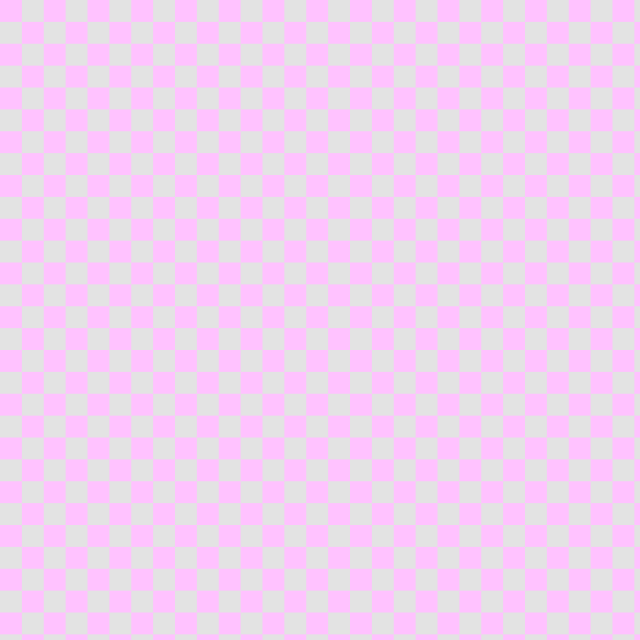
Write a Shadertoy shader that draws this pattern.

```glsl
const float CELLS_PER_CANVAS = 512.0 / 17.5;
const vec3 PINK = vec3(1.0, 0.76, 1.0);
const vec3 GREY = vec3(0.89);

// Integral of a square wave that is +1 on even cells and -1 on odd cells
vec2 squareWaveIntegral(vec2 p) {
    return 1.0 - abs(mod(p, 2.0) - 1.0);
}

// Checkerboard averaged over a box of the given width: +1 even, -1 odd
float filteredChecker(vec2 p, float width) {
    vec2 halfBox = vec2(0.5 * width);
    vec2 wave = (squareWaveIntegral(p + halfBox) - squareWaveIntegral(p - halfBox)) / width;
    return wave.x * wave.y;
}

void mainImage(out vec4 fragColor, in vec2 fragCoord) {
    // Cells are counted from the upper left corner
    float cellsPerPixel = CELLS_PER_CANVAS / iResolution.y;
    vec2 cell = vec2(fragCoord.x, iResolution.y - fragCoord.y) * cellsPerPixel;

    float checker = filteredChecker(cell, cellsPerPixel);
    fragColor = vec4(mix(GREY, PINK, 0.5 + 0.5 * checker), 1.0);
}
```
